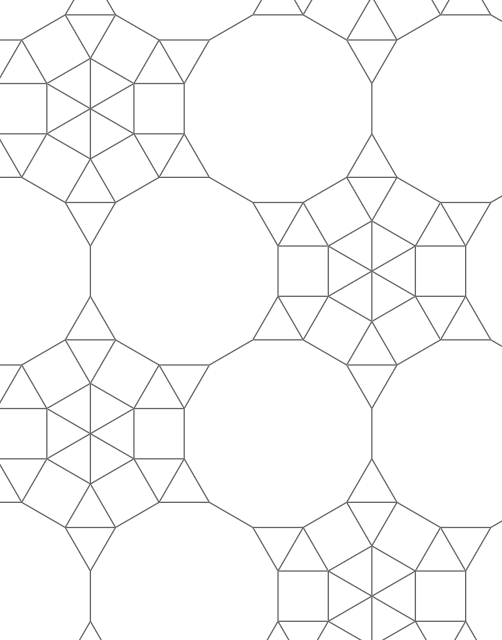
This pattern is drawn by a WebGL 1 fragment shader. Its source:

```glsl
precision highp float;
// Thin-line tiling of hexagon rosettes, squares, triangles and open dodecagons.

uniform vec2 u_resolution;

const float ROOT3 = 1.7320508;
const float PITCH = 0.5078;                // rosette spacing, in canvas heights
const vec2 ROSETTE = vec2(0.581, 0.5763);  // centre of one rosette
const float LINE_WIDTH = 0.00156;
const float FILTER_PIXELS = 1.3;           // width of the smoothing filter
const vec3 PAPER = vec3(1.0);
const vec3 INK = vec3(0.22);

float segmentDistance(vec2 p, vec2 a, vec2 b) {
  vec2 ap = p - a;
  vec2 ab = b - a;
  return length(ap - ab * clamp(dot(ap, ab) / dot(ab, ab), 0.0, 1.0));
}

// Offset from the nearest point of a triangular lattice with vertical rows.
vec2 latticeOffset(vec2 p, float pitch) {
  vec2 cell = pitch * vec2(ROOT3, 1.0);
  vec2 a = mod(p + 0.5 * cell, cell) - 0.5 * cell;
  vec2 b = mod(p, cell) - 0.5 * cell;
  return dot(a, a) < dot(b, b) ? a : b;
}

// Mirrors the plane into the 30 degree wedge beside the +y axis.
vec2 foldSixfold(vec2 p) {
  vec2 mirror = vec2(0.5 * ROOT3, -0.5);
  p = abs(p);
  p -= 2.0 * max(dot(p, mirror), 0.0) * mirror;
  return vec2(abs(p.x), p.y);
}

// Distance to the rosette lines within the wedge, for unit edge length.
float rosetteDistance(vec2 p) {
  float h = 0.5 * ROOT3;
  vec2 hub = vec2(0.0);
  vec2 hexTip = vec2(0.0, 1.0);
  vec2 hexNext = vec2(h, 0.5);
  vec2 baseMid = vec2(0.0, 1.0 + h);
  vec2 corner = vec2(0.5, 1.0 + h);
  vec2 cornerNext = vec2(0.5 + h, 0.5 + h);
  vec2 apex = vec2(0.0, 1.0 + 2.0 * h);
  vec2 linkMid = vec2(0.0, 1.5 + 2.0 * h);

  // Inner hexagon and its spokes
  float d = segmentDistance(p, hub, hexTip);
  d = min(d, segmentDistance(p, hexTip, hexNext));
  // Ring of squares and triangles
  d = min(d, segmentDistance(p, hexTip, corner));
  d = min(d, segmentDistance(p, baseMid, corner));
  d = min(d, segmentDistance(p, corner, cornerNext));
  // Outer triangle and the link to the next rosette
  d = min(d, segmentDistance(p, corner, apex));
  return min(d, segmentDistance(p, apex, linkMid));
}

// Box-filtered coverage of a line at distance d.
float lineCoverage(float d, float width, float blur) {
  float outer = min(d + 0.5 * width, 0.5 * blur);
  float inner = max(d - 0.5 * width, -0.5 * blur);
  return clamp((outer - inner) / blur, 0.0, 1.0);
}

void main() {
  vec2 p = gl_FragCoord.xy / u_resolution.y - ROSETTE;
  float edge = PITCH / (3.0 + 2.0 * ROOT3);
  vec2 wedge = foldSixfold(latticeOffset(p, PITCH));
  float d = rosetteDistance(wedge / edge) * edge;
  float line = lineCoverage(d, LINE_WIDTH, FILTER_PIXELS / u_resolution.y);
  gl_FragColor = vec4(mix(PAPER, INK, line), 1.0);
}
```
